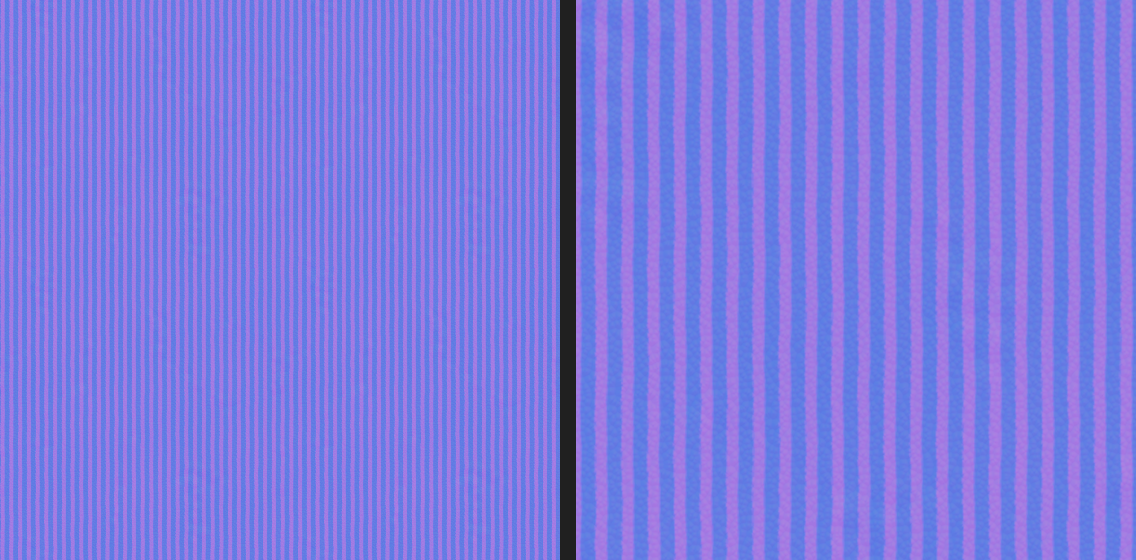
Left, the full canvas; right, a detail of the centre.
Write a WebGL 2 fragment shader that draws this texture map.

```glsl
#version 300 es
precision highp float;

uniform vec2 u_resolution;
out vec4 fragColor;

const float TAU = 6.2831853;

vec2 hash2(vec2 p) {
    vec3 q = fract(vec3(p.xyx) * vec3(0.1031, 0.1030, 0.0973));
    q += dot(q, q.yzx + 33.33);
    return fract((q.xx + q.yz) * q.zy);
}

// Distance to the nearest scattered point, wrapping every `period` cells
float cellular(vec2 p, float period) {
    vec2 cell = floor(p);
    vec2 local = p - cell;
    float nearest = 2.0;
    for (int j = -1; j <= 1; j++) {
        for (int i = -1; i <= 1; i++) {
            vec2 offset = vec2(i, j);
            vec2 point = offset + hash2(mod(cell + offset, period));
            nearest = min(nearest, length(point - local));
        }
    }
    return nearest;
}

// Slope of the cellular relief
vec2 reliefSlope(vec2 tile, float period) {
    vec2 p = tile * period;
    float h = cellular(p, period);
    float step = 0.35;
    return vec2(cellular(p + vec2(step, 0.0), period) - h,
                cellular(p + vec2(0.0, step), period) - h) / step;
}

void main() {
    vec2 uv = gl_FragCoord.xy / u_resolution;
    vec2 tile = fract(uv * 2.0);

    // Fine grain and sparse shallow dents
    vec2 grain = reliefSlope(tile, 140.0);
    vec2 dents = reliefSlope(tile, 22.0);
    float dentMask = smoothstep(0.55, 0.85, cellular(tile * 7.0, 7.0));

    // 64 vertical ribs with slightly uneven edges
    float ribs = uv.x * 64.0;
    float wobble = 0.015 * sin(TAU * (tile.y * 5.0 + tile.x * 3.0))
                 + 0.010 * sin(TAU * (tile.y * 13.0 - tile.x * 4.0));
    float fromCrest = abs(fract(ribs + 0.2 + wobble + 0.02 * grain.x) - 0.5);
    float ribTone = hash2(vec2(mod(floor(ribs), 32.0), 7.0)).x - 0.5;

    // Opposing slopes with a brighter shoulder between them
    vec3 pinkSlope = vec3(0.635, 0.484, 0.893);
    vec3 blueSlope = vec3(0.385, 0.488, 0.897);
    float soften = max(0.07, 32.0 / u_resolution.x);
    float side = smoothstep(0.225 - soften, 0.225 + soften, fromCrest);
    vec3 color = mix(pinkSlope, blueSlope, side);
    color.b += 0.08 * side * (1.0 - side);

    // Surface variation tilts the slope colours
    float drift = sin(TAU * (tile.x * 2.0 + tile.y)) + sin(TAU * (tile.y * 3.0 - tile.x));
    color.rg += vec2(0.018, 0.022) * grain;
    color.rg += 0.018 * dentMask * dents;
    color.r += 0.014 * ribTone + 0.004 * drift;
    color.b -= 0.012 * abs(grain.y);

    fragColor = vec4(color, 1.0);
}
```
